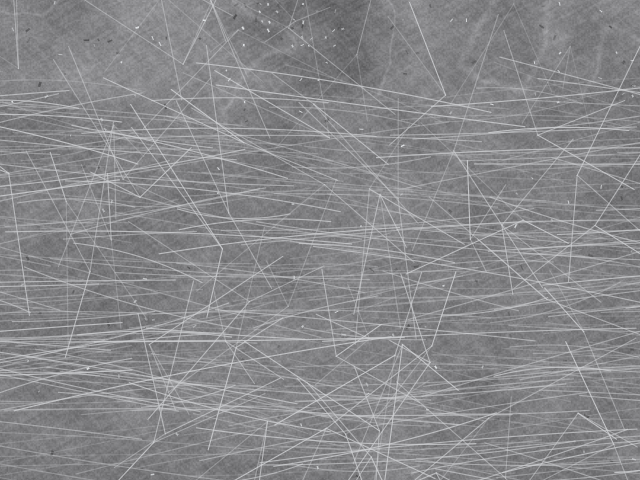
A Shadertoy shader for this pattern:

```glsl
// Dense web of pale straight strands over grey, mottled, aerial-looking ground.

const vec3 GROUND_TINT = vec3(0.995, 0.995, 1.012);
const vec3 STRAND_COLOR = vec3(0.81, 0.815, 0.825);
const vec3 SPECK_COLOR = vec3(0.88, 0.89, 0.90);
const int LEVEL_STRANDS = 360;
const int STEEP_STRANDS = 180;

vec4 hash4(vec2 p) {
    vec4 q = fract(p.xyxy * vec4(0.1031, 0.1030, 0.0973, 0.1099));
    q += dot(q, q.wzxy + 33.33);
    return fract((q.xxyz + q.yzzw) * q.zywx);
}

float noise(vec2 p) {
    vec2 cell = floor(p), f = fract(p);
    f = f * f * (3.0 - 2.0 * f);
    float low = mix(hash4(cell).x, hash4(cell + vec2(1, 0)).x, f.x);
    float high = mix(hash4(cell + vec2(0, 1)).x, hash4(cell + vec2(1, 1)).x, f.x);
    return mix(low, high, f.y);
}

mat2 rotation(float angle) {
    float c = cos(angle), s = sin(angle);
    return mat2(c, s, -s, c);
}

float fbm(vec2 p) {
    float sum = 0.0, gain = 0.5;
    for (int i = 0; i < 5; i++) {
        sum += gain * noise(p);
        p = rotation(0.6) * p * 2.03 + 17.0;
        gain *= 0.55;
    }
    return sum;
}

// Coverage of a slightly bowed segment starting at a.
float strand(vec2 p, vec2 a, float angle, float len, float bow, float halfWidth, float px) {
    vec2 dir = vec2(cos(angle), sin(angle)), q = p - a;
    float along = dot(q, dir);
    float s = clamp(along / len, 0.0, 1.0);
    float side = dot(q, vec2(-dir.y, dir.x)) - bow * s * (1.0 - s);
    float d = length(vec2(along - s * len, side));
    return clamp((halfWidth - d) / px + 0.5, 0.0, 1.0);
}

// Long, nearly level strands gathered in loose bands below the open ground.
float levelStrands(vec2 p, float aspect, float px) {
    float clear = 1.0;
    for (int i = 0; i < LEVEL_STRANDS; i++) {
        vec4 h = hash4(vec2(float(i) + 1.0, 7.0));
        vec4 k = hash4(vec2(float(i) + 1.0, 61.0));
        float band = floor(h.x * 10.0) + 0.5 + 1.1 * (h.y + k.w - 1.0);
        vec2 center = vec2(mix(-0.2, aspect + 0.2, h.z), band * 0.081);
        center.y += 0.025 * sin(center.x * 4.0 + band);
        float angle = 0.36 * (k.x + k.y - 1.0);
        float len = mix(0.2, 0.85, h.w);
        vec2 start = center - 0.5 * len * vec2(cos(angle), sin(angle));
        float opacity = mix(0.2, 0.85, k.z * k.z);
        clear *= 1.0 - opacity * strand(p, start, angle, len, 0.12 * (k.w - 0.5), 0.0012, px);
    }
    return 1.0 - clear;
}

// Shorter oblique strands; three radiate from each shared node.
float steepStrands(vec2 p, float aspect, float px) {
    float clear = 1.0;
    for (int i = 0; i < STEEP_STRANDS; i++) {
        vec4 node = hash4(vec2(float(i / 3) + 1.0, 113.0));
        vec4 h = hash4(vec2(float(i) + 1.0, 191.0));
        vec2 start = vec2(node.x * aspect, node.y * 1.04);
        float angle = mix(0.35, 2.79, h.x) + 3.14159 * step(0.5, h.y);
        float opacity = mix(0.3, 0.9, h.w) * mix(1.0, 0.65, smoothstep(0.75, 0.85, node.y));
        clear *= 1.0 - opacity * strand(p, start, angle, mix(0.07, 0.36, h.z), 0.0, 0.0011, px);
    }
    return 1.0 - clear;
}

// Small tilted boxes, each kept inside its own grid cell.
float specks(vec2 p, float scale, float share, float seed, float px) {
    vec2 cell = floor(p * scale);
    vec4 h = hash4(cell + seed), k = hash4(cell + seed + 41.0);
    vec2 q = rotation(h.z * 3.14159) * (fract(p * scale) - mix(vec2(0.3), vec2(0.7), h.xy));
    vec2 size = mix(vec2(0.08, 0.05), vec2(0.25, 0.11), k.xy);
    vec2 d = abs(q) - size;
    float inside = clamp(0.5 - max(d.x, d.y) / (scale * px), 0.0, 1.0);
    return inside * step(h.w, share) * mix(0.4, 1.0, k.z);
}

// Grey value of the ground: mottling, scratches, grain and faint curved tracks.
float groundShade(vec2 p, float openness) {
    float mottle = fbm(p * 7.0) - 0.5;
    float scratches = noise(rotation(-0.5) * p * vec2(25.0, 190.0)) - 0.5;
    float crossing = noise(rotation(0.75) * p * vec2(30.0, 170.0)) - 0.5;
    float grain = noise(p * 330.0) - 0.5;
    float field = noise(p * 6.0 + 2.0 * fbm(p * 2.0));
    float track = smoothstep(0.035, 0.0, abs(field - 0.5));
    float shade = 0.485 + 0.015 * openness + mix(0.12, 0.24, openness) * mottle;
    return shade + 0.055 * scratches + 0.05 * crossing + 0.08 * grain
        + mix(0.015, 0.06, openness) * track;
}

void mainImage(out vec4 fragColor, in vec2 fragCoord) {
    float px = 1.0 / iResolution.y;
    vec2 p = fragCoord * px;
    float aspect = iResolution.x * px;
    float edge = 0.78 + 0.06 * (noise(p * 4.0) - 0.5);
    float openness = smoothstep(edge - 0.06, edge + 0.06, p.y);

    // Ground with dark and bright debris, denser in clustered open patches.
    vec3 color = GROUND_TINT * groundShade(p, openness);
    float cluster = smoothstep(0.4, 0.7, noise(p * 5.0 + 9.0));
    float share = mix(0.02, 0.06 + 0.3 * cluster, openness);
    color *= 1.0 - 0.35 * specks(p, 42.0, share, 5.0, px);
    color = mix(color, SPECK_COLOR, specks(p, 58.0, share * 0.65, 23.0, px));

    // Strands over everything.
    float level = levelStrands(p, aspect, px);
    float steep = steepStrands(p, aspect, px);
    color = mix(color, STRAND_COLOR, 1.0 - (1.0 - level) * (1.0 - steep));
    fragColor = vec4(clamp(color, 0.0, 1.0), 1.0);
}
```
